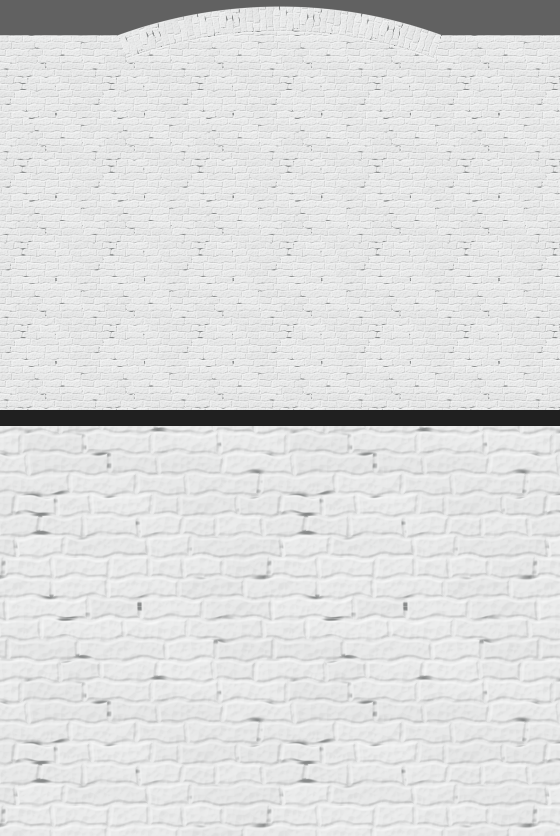
Top, the full canvas; bottom, a detail of the centre.
A WebGL 1 fragment shader for this texture:

```glsl
precision highp float;
uniform vec2 u_resolution;

const float TAU = 6.28318;
const vec2 TILE = vec2(0.2161, 0.2018);   // repeat size, in canvas heights
const vec2 TILE_ORIGIN = vec2(0.02, 0.107);
const float ROWS = 12.0;                  // courses in one repeat
const float JOINT = 0.0030;               // half width of a mortar joint
const float WALL_TOP = 0.914;
const float ARCH_RADIUS = 1.153;
const float ARCH_CENTER_Y = -0.169;
const float ARCH_DEPTH = 0.059;
const float ARCH_HALF_ANGLE = 0.3495;
const float RELIEF_STEP = 0.0017;
const vec2 LIGHT_DIR = vec2(-0.55, 0.83);
const float HIGHLIGHT = 0.06;
const float SHADOW = 0.17;
const vec3 PAINT = vec3(0.908, 0.911, 0.911);
const vec3 CRACK = vec3(0.47, 0.48, 0.48);
const vec3 BACKDROP = vec3(0.38);

float hash(vec2 p) {
  return fract(sin(dot(p, vec2(12.99, 78.23))) * 43758.5);
}

vec2 hash2(vec2 p) {
  return vec2(hash(p), hash(p + 17.3));
}

float wrap(float i, float period) {
  return floor(mod(i + 0.5, period));
}

// Cellular noise repeating once per tile: distance to the nearest point
float cells(vec2 t, vec2 count) {
  vec2 p = t * count;
  vec2 base = floor(p);
  float nearest = 4.0;
  for (int j = -1; j <= 1; j++) {
    for (int i = -1; i <= 1; i++) {
      vec2 c = base + vec2(float(i), float(j));
      vec2 id = vec2(wrap(c.x, count.x), wrap(c.y, count.y));
      nearest = min(nearest, length(c + hash2(id + count) - p));
    }
  }
  return nearest;
}

// Coursed bricks of uneven length: x = joint distance, y = brick tone
vec2 bricks(vec2 t) {
  vec2 wobble = vec2(sin(TAU * (3.0 * t.y + 2.0 * t.x)),
                     sin(TAU * (4.0 * t.x + 3.0 * t.y))
                     + 0.7 * sin(TAU * (9.0 * t.x - 5.0 * t.y)));
  t += 0.006 * wobble;
  float y = t.y * ROWS;
  float row = wrap(floor(y), ROWS);
  float columns = 4.0 + floor(3.0 * hash(vec2(row, 7.0)));
  float x = t.x * columns + hash(vec2(row, 3.0));
  float side = 4.0;
  float brick = 0.0;
  for (int k = -1; k <= 1; k++) {
    float j = floor(x) + float(k);
    float id = wrap(j, columns);
    float joint = j + 0.45 * hash(vec2(id, row));
    side = min(side, abs(x - joint));
    if (joint <= x) brick = id;
  }
  float bed = min(fract(y), 1.0 - fract(y));
  float d = min(side * TILE.x / columns, bed * TILE.y / ROWS);
  return vec2(d, hash(vec2(brick + 5.0, row)));
}

// Surface at a canvas point: x = height, y = crack amount, z = brick tone
vec3 surface(vec2 p) {
  vec2 toPoint = p - vec2(0.5 * u_resolution.x / u_resolution.y, ARCH_CENTER_Y);
  float ring = length(toPoint) - ARCH_RADIUS + ARCH_DEPTH;
  float angle = atan(toPoint.x, toPoint.y);
  bool underArc = abs(angle) < ARCH_HALF_ANGLE;
  vec2 q = p - TILE_ORIGIN;
  if (underArc && ring > 0.0) q = vec2(ring, angle * ARCH_RADIUS);
  vec2 t = q / TILE;

  vec2 b = bricks(t);
  float d = underArc ? min(b.x, abs(ring)) : b.x;
  float face = smoothstep(0.0004, JOINT, d);
  float bumps = 0.5 * cells(t, vec2(38.0, 34.0)) + 0.45 * cells(t, vec2(15.0, 17.0));
  float spots = 1.0 - smoothstep(0.08, 0.36, cells(t, vec2(7.0, 24.0)));
  float patches = smoothstep(0.42, 0.7, cells(t, vec2(5.0, 6.0)));
  float crack = spots * patches * (1.0 - smoothstep(0.0008, 0.0026, d));
  return vec3(0.75 * face + bumps, crack, b.y);
}

void main() {
  vec2 p = gl_FragCoord.xy / u_resolution.y;
  float pixel = 1.0 / u_resolution.y;

  // Painted relief lit from the upper left
  vec3 s = surface(p);
  float slope = s.x - surface(p + LIGHT_DIR * RELIEF_STEP).x;
  float lit = slope * (slope > 0.0 ? HIGHLIGHT : SHADOW);
  vec3 color = PAINT + lit + 0.022 * (s.z - 0.5);
  color = mix(color, CRACK, 0.85 * s.y);

  // Wall outline with its low arch
  vec2 center = vec2(0.5 * u_resolution.x * pixel, ARCH_CENTER_Y);
  float inside = max(WALL_TOP - p.y, ARCH_RADIUS - length(p - center));
  float wall = smoothstep(-0.7 * pixel, 0.7 * pixel, inside);
  gl_FragColor = vec4(mix(BACKDROP, color, wall), 1.0);
}
```
